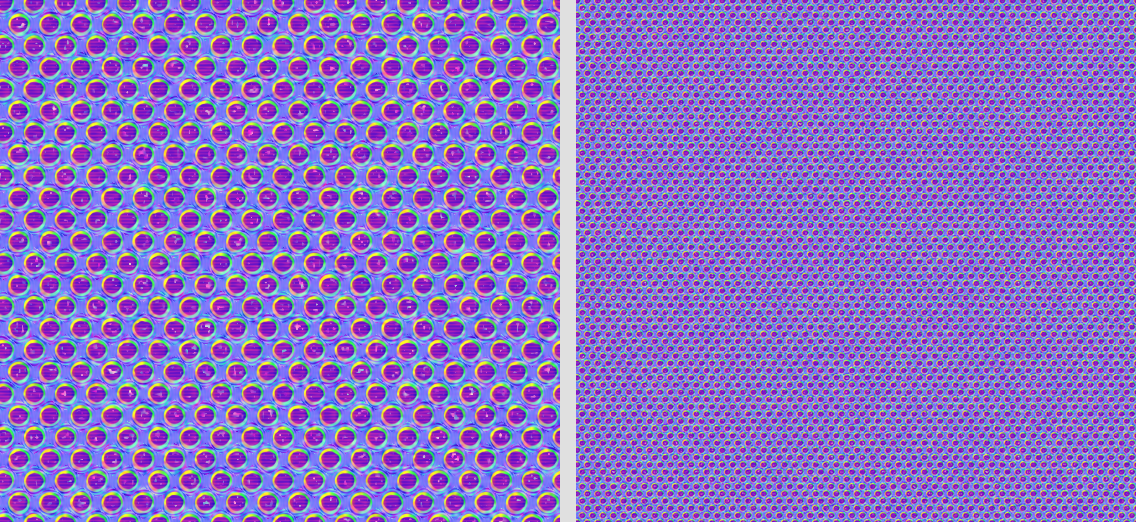
Left, the tile; right, the same tile 3 across and 3 down.
This texture map is drawn by a Shadertoy shader. Its source:

```glsl
// Tiling normal map of a plate punched with staggered round holes, with rippled grain.

const float COLS = 18.0;               // holes across
const float ROWS = 24.0;               // staggered rows, even so that it tiles
const float ROW_STEP = 0.70;           // row distance, in hole spacings
const vec2 SHIFT = vec2(0.11, 0.88);   // lattice offset, in cells
const float RIM_RADIUS = 0.345;
const vec2 PIT_RADII = vec2(0.285, 0.235);
const float PIT_LIFT = 0.018;
const float RIPPLE_WAVE = 0.115;
const float RIPPLE_TILT = 0.20;
const float GRAIN_TILT = 0.55;
const float STRIPE_WAVE = 0.105;
const float TAU = 6.2831853;

const vec3 PLATE = vec3(0.48, 0.47, 0.98);
const vec3 VIOLET = vec3(0.40, 0.07, 0.78);
const vec3 MAGENTA = vec3(0.70, 0.14, 0.72);
const vec3 CRIMSON = vec3(0.88, 0.18, 0.45);
const vec3 YELLOW = vec3(0.93, 0.96, 0.14);
const vec3 GREEN = vec3(0.22, 0.92, 0.32);
const vec3 SALMON = vec3(0.88, 0.58, 0.55);
const vec3 PALE = vec3(0.52, 0.88, 0.78);
const vec3 SPARK = vec3(0.80, 0.50, 0.85);

float hash(vec2 p) {
    vec3 h = fract(p.xyx * vec3(0.1031, 0.1030, 0.0973));
    h += dot(h, h.yzx + 33.33);
    return fract((h.x + h.y) * h.z);
}

// Value noise that wraps at the canvas edges; freq is whole lattice steps per cell.
float noise(vec2 uv, vec2 freq, float seed) {
    vec2 size = freq * vec2(COLS, ROWS);
    vec2 i = floor(uv * size);
    vec2 f = fract(uv * size);
    f = f * f * (3.0 - 2.0 * f);
    vec2 a = mod(i, size) + seed;
    vec2 b = mod(i + 1.0, size) + seed;
    return mix(mix(hash(a), hash(vec2(b.x, a.y)), f.x),
               mix(hash(vec2(a.x, b.y)), hash(b), f.x), f.y);
}

// Offset from the nearest hole centre (xy) and its wrapped index (zw).
vec4 nearestHole(vec2 p) {
    vec4 best = vec4(9.0);
    for (int k = -1; k <= 1; k++) {
        float row = floor(p.y + 0.5) + float(k);
        float x = p.x - 0.5 * (1.0 - mod(row, 2.0));
        float col = floor(x + 0.5);
        vec2 q = vec2(x - col, (p.y - row) * ROW_STEP);
        if (dot(q, q) < dot(best.xy, best.xy))
            best = vec4(q, mod(col, COLS), mod(row, ROWS));
    }
    return best;
}

// Plate face: ripples around each hole, calm in the gaps along a row.
vec3 plateColor(vec2 q, vec2 dir, float d, vec2 grain, float warp) {
    float gap = length((abs(q) - vec2(0.5, 0.0)) * vec2(1.0, 0.7));
    float activity = mix(0.12, 1.0, smoothstep(0.08, 0.24, gap));
    float ripple = sin((d - RIM_RADIUS) * TAU / RIPPLE_WAVE + 7.0 * warp);
    vec2 tilt = activity * (RIPPLE_TILT * ripple * dir + GRAIN_TILT * grain);
    return PLATE + vec3(tilt, -0.9 * dot(tilt, tilt));
}

// Rim: lit yellow to green above, salmon to pale green below.
vec3 rimColor(vec2 dir, float d, vec2 grain) {
    vec3 upper = mix(YELLOW, GREEN, smoothstep(-0.15, 0.55, dir.x));
    vec3 lower = mix(SALMON, PALE, smoothstep(-0.6, 0.2, dir.x));
    lower = mix(MAGENTA, lower, smoothstep(0.23, 0.29, d));
    return mix(lower, upper, smoothstep(-0.4, 0.1, dir.y)) + vec3(0.3 * grain, 0.0);
}

// Pit floor: horizontal stripes, a red left wall and scattered sparks.
vec3 pitColor(vec2 q, vec2 uv, vec2 grain, float wear) {
    float streak = noise(uv, vec2(4.0, 8.0), 71.0) - 0.5;
    float stripe = 0.45 + 0.35 * sin(q.y * TAU / STRIPE_WAVE) + 0.9 * streak;
    vec3 color = mix(VIOLET, MAGENTA, clamp(stripe, 0.0, 1.0));
    color = mix(color, CRIMSON, 0.65 * smoothstep(0.15, 0.28, -q.x));
    color.r -= 0.25 * smoothstep(0.14, 0.28, q.x);
    float spark = smoothstep(0.66, 0.82, noise(uv, vec2(11.0, 8.0), 137.0));
    spark *= smoothstep(0.24, 0.10, length(q - vec2(0.03, 0.04))) * mix(0.4, 1.0, wear);
    return mix(color, SPARK + vec3(0.9 * grain, 0.0), spark);
}

void mainImage(out vec4 fragColor, in vec2 fragCoord) {
    vec2 uv = fragCoord / iResolution.xy;
    vec4 hole = nearestHole(uv * vec2(COLS, ROWS) - SHIFT);
    vec2 q = hole.xy;
    float d = length(q);
    vec2 dir = q / max(d, 1e-4);
    float wear = hash(hole.zw + 11.0);
    float blur = 0.8 * COLS / iResolution.x;

    vec2 grain = vec2(noise(uv, vec2(9.0, 6.0), 5.0), noise(uv, vec2(6.0, 8.0), 29.0)) - 0.5;
    float warp = noise(uv, vec2(3.0, 2.0), 53.0) - 0.5;

    // Slightly ragged outlines of rim and pit
    float rim = d - RIM_RADIUS + 0.03 * warp;
    vec2 pitPos = (q - vec2(0.0, PIT_LIFT)) / PIT_RADII;
    float pit = (length(pitPos) - 1.0) * PIT_RADII.y + 0.03 * grain.x;

    vec3 color = plateColor(q, dir, d, grain, warp);
    color = mix(color, rimColor(dir, d, grain), 1.0 - smoothstep(-blur, blur, rim));
    color = mix(color, pitColor(q, uv, grain, wear), 1.0 - smoothstep(-blur, blur, pit));
    fragColor = vec4(clamp(color, 0.0, 1.0), 1.0);
}
```
